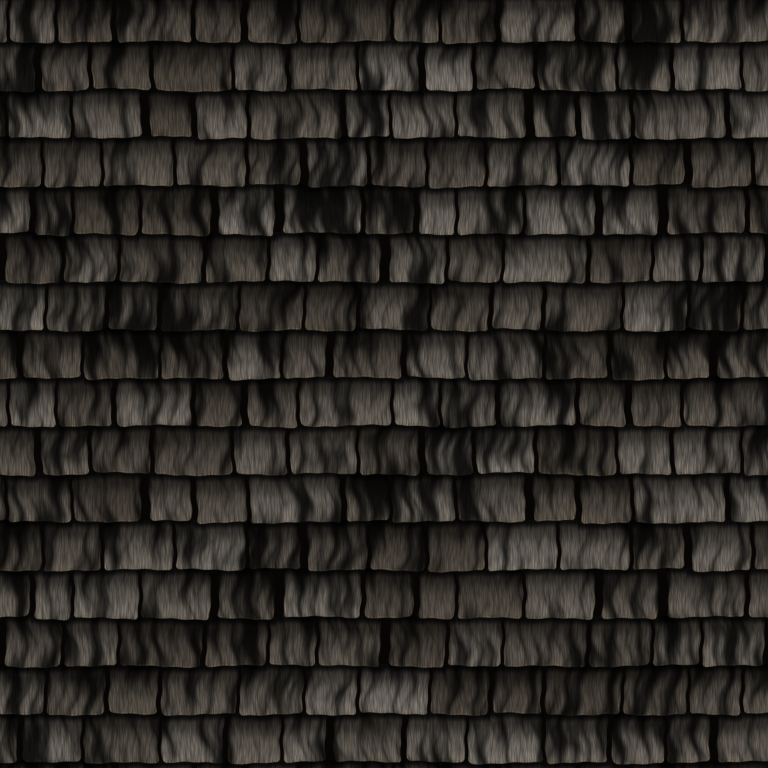
Give the GLSL for this texture, as a WebGL 1 fragment shader.

```glsl
precision highp float;

uniform vec2 u_resolution;

float hash(vec2 p) {
  return fract(sin(dot(p, vec2(127.1, 311.7))) * 43758.545);
}

// Distance to the nearest scattered cell centre
float cells(vec2 p) {
  vec2 base = floor(p);
  float nearest = 2.0;
  for (int j = -1; j <= 1; j++) {
    for (int i = -1; i <= 1; i++) {
      vec2 id = base + vec2(float(i), float(j));
      vec2 centre = id + vec2(hash(id), hash(id + 47.3));
      nearest = min(nearest, length(p - centre));
    }
  }
  return nearest;
}

// Layout values repeat every 6 shingles and 8 rows
float layoutHash(float id, float row, float salt) {
  return hash(vec2(mod(id, 6.0), mod(row, 8.0)) + salt);
}

float jointX(float id, float row) {
  return id + 0.55 * layoutHash(id, row, 3.7);
}

float gapHalfWidth(float id, float row) {
  float wide = layoutHash(id, row, 19.1);
  return 0.018 + 0.055 * wide * wide * wide;
}

// Returns side distance, height above the lower edge, layout seed, weather seed
vec4 locate(vec2 p, float row) {
  float x = p.x - 0.375 * mod(row, 8.0);
  x += 0.014 * sin(p.y * 5.0 + row * 2.1) + 0.008 * sin(p.y * 13.0 + p.x * 2.0);
  float id = floor(x);
  if (x < jointX(id, row)) id -= 1.0;
  float left = x - jointX(id, row) - gapHalfWidth(id, row);
  float right = jointX(id + 1.0, row) - x - gapHalfWidth(id + 1.0, row);
  float seed = layoutHash(id, row, 31.3);
  float drop = 0.04 + 0.05 * seed + 0.02 * sin(x * 4.0 + seed * 40.0)
             + 0.008 * sin(x * 17.0 + row);
  return vec4(min(left, right), p.y - row + drop, seed, hash(vec2(id, row) + 8.9));
}

// Distance inside the outline, with rounded lower corners
float insideDistance(vec4 s) {
  vec2 corner = max(0.07 - vec2(s.x, s.y * 0.75), 0.0);
  return 0.07 - length(corner);
}

vec3 wood(vec2 p, vec4 s, float inside) {
  // Fine vertical grain
  vec2 g = p + vec2(0.012 * sin(p.y * 6.0 + s.z * 30.0), s.z * 9.0);
  float grain = 0.6 * cells(g * vec2(24.0, 2.4)) + 0.4 * cells(g * vec2(43.0, 4.0) + 5.0);

  // Damp streaks: some run across rows, some belong to one shingle
  vec2 w = p + vec2(0.06 * sin(p.y * 2.3) + 0.03 * sin(p.y * 7.0 + p.x), 0.0);
  float runs = cells(w * vec2(2.6, 0.45));
  float local = cells(w * vec2(5.5, 0.8) + s.w * 37.0);
  float patches = 0.5 + 0.25 * sin(p.x * 1.3 + 2.0 * sin(p.y * 0.6))
                + 0.25 * sin(p.y * 0.9 - p.x * 0.7 + 1.0);
  float stain = smoothstep(0.42, 0.85, 0.5 * runs + 0.5 * local + 0.25 * patches);

  float tone = mix(0.37, 0.23, smoothstep(0.0, 1.0, s.y));
  tone *= mix(0.72, 1.15, s.w) * mix(1.3, 0.6, grain);
  tone *= 1.0 - 0.82 * stain;
  vec3 color = tone * mix(vec3(1.0, 0.91, 0.80), vec3(1.0, 0.95, 0.88), s.w);

  // Worn brown rim over a darker bevel
  float low = 1.0 - smoothstep(0.1, 0.75, s.y);
  color *= mix(0.55, 1.0, smoothstep(0.0, 0.06, inside));
  float rim = smoothstep(0.005, 0.02, inside) * (1.0 - smoothstep(0.025, 0.05, inside));
  color += vec3(0.15, 0.12, 0.09) * rim * low * (1.0 - 0.7 * stain) * (1.1 - grain);
  return color;
}

void main() {
  vec2 p = gl_FragCoord.xy / u_resolution * vec2(12.0, 16.0) - vec2(0.0, 0.17);
  float soft = 12.0 / u_resolution.x;
  float row = floor(p.y);
  vec4 lower = locate(p, row);
  vec4 upper = locate(p, row + 1.0);
  float lowerInside = insideDistance(lower);
  float upperInside = insideDistance(upper);

  // Lower course, shaded by the one overlapping it
  float depth = max(-upper.y, 0.0);
  float shade = mix(0.16, 0.7, smoothstep(0.0, 0.16, depth));
  shade += 0.3 * smoothstep(0.1, 0.5, depth);
  vec3 gapColor = vec3(0.022, 0.020, 0.017);
  vec3 color = mix(gapColor, wood(p, lower, lowerInside) * shade,
                   smoothstep(-0.3 * soft, soft, lowerInside));

  // Overhanging lower edge of the upper course
  float cover = smoothstep(-0.3 * soft, soft, upperInside);
  if (cover > 0.0) color = mix(color, wood(p, upper, upperInside), cover);

  gl_FragColor = vec4(color, 1.0);
}
```
